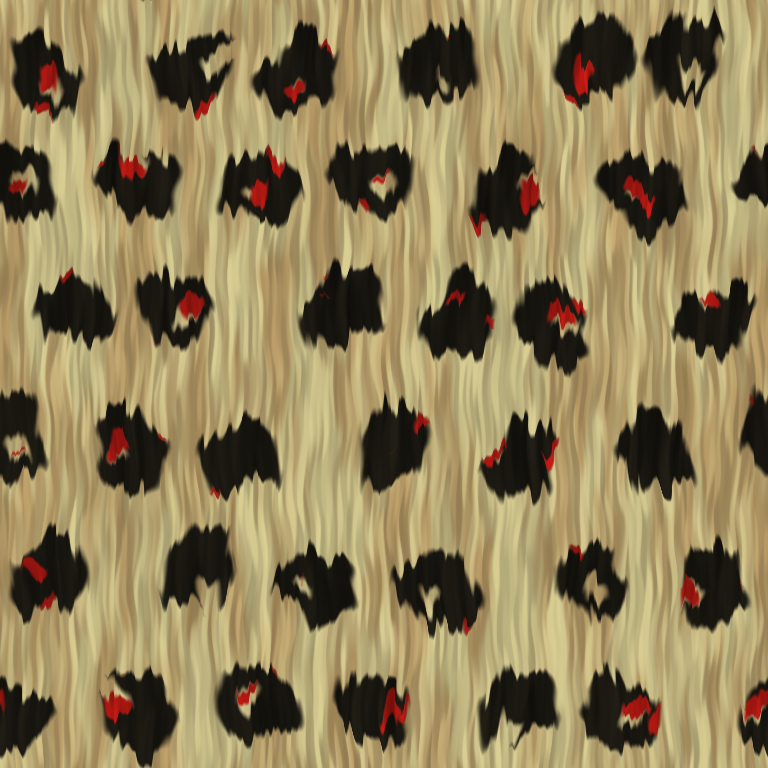
Write a Shadertoy shader that draws this pattern.

```glsl
const float GRID = 6.0;                      // spots across and down
const vec2 JITTER = vec2(0.40, 0.24);        // wander of a spot inside its cell
const float SPOT_RADIUS = 0.288;             // in cells
const float SPOT_SOFT = 0.026;
const float RED_SOFT = 0.014;
const float TUFT = 0.24;                     // ragged reach of hairs at the edges
const vec2 FINE_HAIR = vec2(190.0, 15.0);    // strands across, lengths down
const vec2 MID_HAIR = vec2(105.0, 11.0);
const vec2 BROAD_HAIR = vec2(34.0, 6.0);
const vec3 FUR_PALE = vec3(0.755, 0.715, 0.510);
const vec3 FUR_TAN = vec3(0.665, 0.560, 0.370);
const vec3 INK = vec3(0.092, 0.084, 0.060);
const vec3 RED = vec3(0.630, 0.085, 0.065);
const float TAU = 6.2831853;

vec3 hash3(vec2 p) {
    vec3 q = fract(vec3(p.xyx) * vec3(0.1031, 0.1030, 0.0973));
    q += dot(q, q.yxz + 33.33);
    return fract((q.xxy + q.yzz) * q.zyx);
}

vec2 polar(float turn) {
    return vec2(cos(TAU * turn), sin(TAU * turn));
}

// Smooth cellular noise that wraps over the canvas
float strands(vec2 uv, vec2 count) {
    vec2 p = uv * count, id = floor(p), f = fract(p);
    float sum = 0.0, total = 0.0;
    for (int j = -1; j <= 1; j++)
    for (int i = -1; i <= 1; i++) {
        vec2 o = vec2(i, j);
        vec3 h = hash3(mod(id + o, count) + count.yx);
        vec2 d = o + h.xy - f;
        float w = exp(-6.0 * dot(d, d));
        sum += w * h.z;
        total += w;
    }
    return sum / total;
}

float segment(vec2 p, vec2 a, vec2 b) {
    vec2 ab = b - a;
    return length(p - a - ab * clamp(dot(p - a, ab) / dot(ab, ab), 0.0, 1.0));
}

// Signed distances to the dark spot (x) and its red patches (y)
vec2 spot(vec2 p, vec2 id) {
    vec3 shape = hash3(id + 17.0), bite = hash3(id + 41.0);
    vec3 patches = hash3(id + 73.0), lumps = hash3(id + 97.0);
    p += 0.022 * sin(p.yx * 17.0 + TAU * lumps.xy);

    // Lumpy outline
    float a = atan(p.y, p.x + 1e-5);
    float r = SPOT_RADIUS * (0.92 + 0.17 * shape.z);
    r *= 1.0 + 0.13 * sin(2.0 * a + TAU * shape.x)
             + 0.08 * sin(3.0 * a + TAU * shape.y)
             + 0.04 * sin(5.0 * a + TAU * lumps.z);
    float body = length(p) - r;

    // A hole near the middle, or a notch open to the rim
    vec2 dir = polar(bite.x);
    float notch = step(0.45, bite.y);
    vec2 root = dir * SPOT_RADIUS * mix(0.30, 0.62, notch);
    vec2 mouth = root + dir * mix(0.035, 0.30, notch);
    float width = 0.085 * smoothstep(0.12, 0.75, bite.z);
    float hole = segment(p, root, mouth) - width;
    hole = mix(1.0, hole, step(0.25, bite.z));

    // Red beside the hole and on the rim
    vec2 side = polar(patches.x) * 0.055;
    vec2 lean = polar(patches.y) * 0.045;
    float inner = segment(p, root + side - lean, root + side + lean);
    inner -= mix(-0.03, 0.066, smoothstep(0.05, 0.45, lumps.x));
    float rim = length(p - polar(patches.z) * r) - mix(-0.02, 0.088, lumps.y);
    return vec2(max(body, -hole), max(min(inner, rim), body - 0.012));
}

void mainImage(out vec4 fragColor, in vec2 fragCoord) {
    vec2 uv = fragCoord / iResolution.xy;
    float pixel = GRID / iResolution.y;

    // Hair with a gentle sway
    vec2 hair = uv;
    hair.x += 0.0025 * sin(TAU * (4.0 * uv.y + 2.0 * uv.x))
            + 0.0015 * sin(TAU * (9.0 * uv.y - 5.0 * uv.x));
    float fine = strands(hair, FINE_HAIR);
    float mid = strands(hair, MID_HAIR);
    float broad = strands(hair, BROAD_HAIR);

    // Staggered rows of spots, their edges combed along the hair
    vec2 p = uv * GRID;
    float tuft = TUFT * (0.7 * mid + 0.3 * fine - 0.5);
    float ink = 0.0, red = 0.0;
    for (int j = -1; j <= 1; j++) {
        float row = floor(p.y) + float(j);
        float shift = 0.5 * mod(row + 1.0, 2.0);
        for (int i = -1; i <= 1; i++) {
            vec2 cell = vec2(floor(p.x - shift) + float(i), row);
            vec2 id = mod(cell, GRID);
            vec2 centre = cell + 0.5 + JITTER * (hash3(id + 5.0).xy - 0.5);
            vec2 d = spot(p - vec2(shift, 0.0) - centre + vec2(0.0, tuft), id);
            float inkEdge = SPOT_SOFT + 0.5 * pixel;
            float redEdge = RED_SOFT + 0.5 * pixel;
            ink = max(ink, 1.0 - smoothstep(-inkEdge, inkEdge, d.x));
            red = max(red, 1.0 - smoothstep(-redEdge, redEdge, d.y));
        }
    }

    // Dye over fur
    float tone = 0.45 * broad + 0.35 * mid + 0.2 * fine;
    vec3 col = mix(FUR_TAN, FUR_PALE, smoothstep(0.25, 0.68, tone));
    col *= 0.86 + 0.28 * fine;
    vec3 inkCol = INK * (0.55 + 0.6 * mid + 0.3 * fine);
    vec3 redCol = RED * (0.65 + 0.4 * mid + 0.3 * fine);
    col = mix(col, inkCol, ink);
    col = mix(col, redCol, red);
    fragColor = vec4(col, 1.0);
}
```
